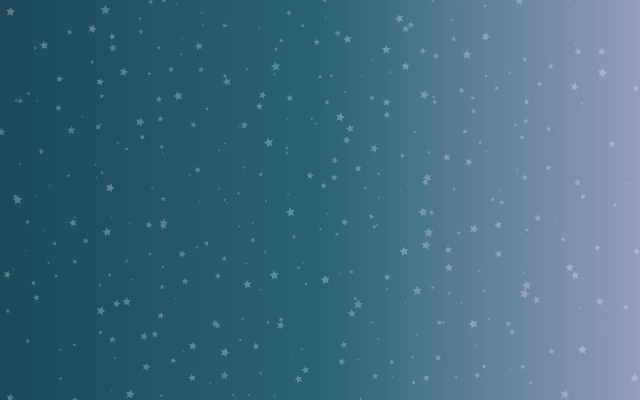
Reproduce this background procedurally as a Shadertoy shader.

```glsl
// Pale translucent stars scattered over a teal-to-lavender horizontal gradient.
// Jittered cells hold one star each, with random size and tilt;
// the scatter thins out towards the right edge and the corners.

vec3 hash3(vec2 cell) {
    vec3 q = fract(cell.xyx * vec3(0.1031, 0.1030, 0.0973));
    q += dot(q, q.yxz + 33.33);
    return fract((q.xxy + q.yzz) * q.zyx);
}

// Signed distance to the sides of an upright five-pointed star
float starDistance(vec2 p, float radius) {
    const float halfSector = 0.628319;
    float angle = atan(p.x, p.y + 1e-6);
    angle = abs(mod(angle + halfSector, 2.0 * halfSector) - halfSector);
    vec2 folded = length(p) * vec2(cos(angle), sin(angle));
    vec2 tip = vec2(radius, 0.0);
    vec2 notch = 0.52 * radius * vec2(cos(halfSector), sin(halfSector));
    vec2 side = normalize(notch - tip);
    return dot(folded - tip, vec2(side.y, -side.x));
}

// Coverage of the stars, searched in the neighbouring cells
float starField(vec2 p, float aspect, float pixel) {
    const float rows = 16.0;
    vec2 home = floor(p * rows);
    float cover = 0.0;
    for (int j = -1; j <= 1; j++) {
        for (int i = -1; i <= 1; i++) {
            vec2 cell = home + vec2(i, j);
            vec3 place = hash3(cell + 17.0);
            vec3 look = hash3(cell + 91.0);
            vec2 centre = (cell + 0.5 + 1.2 * (place.xy - 0.5)) / rows;

            // Fewer stars far from the middle, fewest at the right
            vec2 s = centre / vec2(aspect, 1.0);
            float density = 1.0 - 0.55 * smoothstep(0.80, 1.0, s.x);
            density *= 1.0 - 0.5 * smoothstep(0.40, 0.70, length(s - 0.5));

            float radius = mix(0.0018, 0.0125, pow(look.x, 1.4));
            float tilt = 0.7 * (look.y - 0.5);
            vec2 d = mat2(cos(tilt), sin(tilt), -sin(tilt), cos(tilt)) * (p - centre);
            float shape = smoothstep(pixel, -pixel, starDistance(d, radius));
            cover = max(cover, shape * step(place.z, density) * mix(0.8, 1.0, look.z));
        }
    }
    return cover;
}

void mainImage(out vec4 fragColor, in vec2 fragCoord) {
    vec2 uv = fragCoord / iResolution.xy;
    float aspect = iResolution.x / iResolution.y;

    // Two linear gradients meeting at the centre
    vec3 deepTeal = vec3(0.110, 0.290, 0.357);
    vec3 teal = vec3(0.160, 0.386, 0.465);
    vec3 lavender = vec3(0.575, 0.610, 0.755);
    vec3 color = mix(deepTeal, teal, clamp(uv.x * 2.0, 0.0, 1.0));
    color = mix(color, lavender, clamp(uv.x * 2.0 - 1.0, 0.0, 1.0));

    // Translucent white stars
    float stars = starField(uv * vec2(aspect, 1.0), aspect, 0.6 / iResolution.y);
    color = mix(color, vec3(1.0), 0.29 * stars);

    fragColor = vec4(color, 1.0);
}
```
